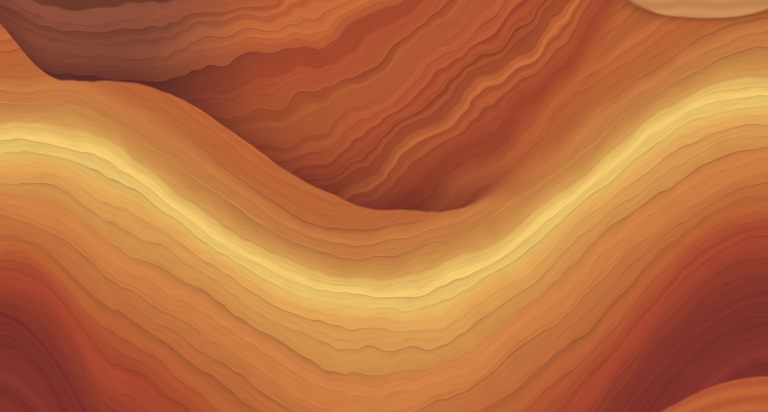
Give the GLSL for this background, as a Shadertoy shader.

```glsl
// Layered sandstone canyon: a valley of golden strata in front of a red wall.
// Smooth curves set the bedding; layered sines bend it, and bands of varying
// thickness and tone, each with a shadowed crease, form the single layers.

const float ASPECT = 1.87;        // stretch of x against y in the bedding
const float FRONT_LAYERS = 27.0;  // layers per canvas height
const float WALL_LAYERS = 19.0;
const float FINE_RATIO = 2.7;     // thin layers per main layer
const float CREASE = 0.36;        // darkness of the creases
const float RIM_SHADOW = 0.46;    // darkness of the wall behind the rim

const vec3 GOLD   = vec3(0.91, 0.75, 0.41);
const vec3 SAND   = vec3(0.85, 0.61, 0.32);
const vec3 OCHRE  = vec3(0.79, 0.49, 0.26);
const vec3 ORANGE = vec3(0.76, 0.41, 0.22);
const vec3 RED    = vec3(0.66, 0.28, 0.18);
const vec3 MAROON = vec3(0.51, 0.20, 0.17);
const vec3 BROWN  = vec3(0.49, 0.28, 0.21);
const vec3 TAN    = vec3(0.80, 0.55, 0.34);
const vec3 INK    = vec3(0.27, 0.09, 0.10);

float hash(float n) { return fract(sin(n * 127.1 + 3.7) * 4375.85); }

// Layered sines; the depth in each phase makes layers swell and pinch.
float wobble(float x, float depth) {
    float w = 0.50 * sin(x * 8.0 + depth * 13.0 + 1.0);
    w += 0.30 * sin(x * 19.0 - depth * 21.0 + 2.0 * sin(x * 5.0));
    w += 0.17 * sin(x * 41.0 + depth * 37.0 + 1.7 * sin(x * 11.0 + 2.0));
    return w + 0.07 * sin(x * 97.0 - depth * 61.0 + 2.0 * sin(x * 23.0));
}

// Bands along depth: x = tone from -0.5 to 0.5, y = crease strength.
vec2 strata(float x, float depth, float count) {
    float c = depth * count;
    c += 0.40 * sin(c * 0.7) + 0.25 * sin(c * 1.9 + 1.0);
    float id = floor(c), f = c - id;
    float aa = clamp(fwidth(c), 0.01, 0.5);
    float edge = smoothstep(0.0, aa, f);
    float tone = mix(hash(id - 1.0), hash(id), edge) - 0.5;
    float line = 0.7 * exp(-f * 11.0) + 0.3 * exp(-f * 3.5);
    float fade = 0.6 + 0.4 * sin(x * 6.0 + hash(id + 9.0) * 40.0);
    return vec2(tone, line * edge * fade);
}

// Brush grain that runs along the bedding.
float grain(float x, float depth) {
    float a = sin(depth * 310.0 + 4.0 * sin(x * 13.0) + x * 17.0);
    float b = sin(depth * 173.0 - 3.0 * sin(x * 21.0 + depth * 40.0));
    return a * b;
}

// Height of the golden layer and of the valley rim across the canvas.
float goldHeight(float u) {
    return 0.645 - 0.375 * smoothstep(0.05, 0.47, u) + 0.50 * smoothstep(0.50, 1.0, u);
}

float rimHeight(float u) {
    float left = 0.97 - 0.165 * smoothstep(-0.03, 0.085, u);
    float right = max(u - 0.57, 0.0);
    return left - 0.32 * smoothstep(0.14, 0.52, u) + 9.0 * right * right;
}

// Colour by depth below the golden layer.
vec3 frontColour(float t) {
    vec3 col = mix(ORANGE, OCHRE, smoothstep(-0.25, -0.13, t));
    col = mix(col, SAND, smoothstep(-0.14, -0.07, t));
    col = mix(col, GOLD, smoothstep(-0.075, -0.01, t));
    col = mix(col, SAND, smoothstep(0.02, 0.09, t));
    col = mix(col, OCHRE, smoothstep(0.08, 0.17, t));
    col = mix(col, ORANGE, smoothstep(0.17, 0.28, t));
    col = mix(col, RED, smoothstep(0.27, 0.37, t));
    return mix(col, MAROON, smoothstep(0.37, 0.54, t));
}

vec3 shadeLayers(vec3 col, vec2 main, vec2 fine, float brush) {
    col *= 1.0 + 0.13 * main.x + 0.08 * fine.x + 0.018 * brush;
    return mix(col, INK, CREASE * (main.y + 0.55 * fine.y));
}

vec3 frontRock(vec2 uv) {
    float x = uv.x * ASPECT, t = goldHeight(uv.x) - uv.y;
    float dip = 1.25 - 0.5 * smoothstep(0.0, 0.15, uv.x) + 0.35 * smoothstep(0.7, 1.0, uv.x);
    t *= mix(1.0, dip, smoothstep(0.0, 0.2, t));
    t += 0.016 * wobble(x, t);
    vec2 main = strata(x, t, FRONT_LAYERS);
    vec2 fine = strata(x + 3.0, t + 0.004 * wobble(x + 2.0, t), FRONT_LAYERS * FINE_RATIO);
    float calm = 0.45 + 0.55 * smoothstep(-0.02, 0.10, t);
    vec3 col = frontColour(t + 0.05 * main.x + 0.025 * fine.x);
    return shadeLayers(col, main, fine * calm, grain(x, t));
}

vec3 wallRock(vec2 uv, float rim) {
    float x = uv.x * ASPECT, bend = x - 0.35;
    float q = 0.55 * bend * bend - uv.y;
    q += 0.035 * wobble(x * 0.85 + uv.y * 0.5, q * 0.6);
    vec2 main = strata(x, q, WALL_LAYERS);
    vec2 fine = strata(x + 5.0, q + 0.006 * wobble(x + 1.0, q), WALL_LAYERS * FINE_RATIO);
    float blend = 0.56 + 0.28 * sin(q * 27.0) + 0.5 * main.x + 0.25 * fine.x;
    vec3 col = mix(RED, ORANGE, clamp(blend, 0.0, 1.0));
    float brown = 1.0 - smoothstep(0.20, 0.40, uv.x + 0.25 * (1.0 - uv.y) + 0.05 * main.x);
    col = mix(col, BROWN * (1.0 + 0.3 * main.x), brown * 0.9);
    col = shadeLayers(col, main, fine, grain(x, q));
    float shadow = exp(-max(uv.y - rim, 0.0) / 0.09) * (1.0 - smoothstep(0.57, 0.72, uv.x));
    return mix(col, INK, RIM_SHADOW * shadow);
}

void mainImage(out vec4 fragColor, in vec2 fragCoord) {
    vec2 uv = fragCoord / iResolution.xy;
    float x = uv.x * ASPECT, px = 1.5 / iResolution.y;
    float rim = rimHeight(uv.x) + 0.007 * wobble(x * 1.3, 0.2);
    vec3 front = frontRock(uv), wall = wallRock(uv, rim);

    // The rim is crisp on the left and melts into the wall on the right.
    float soft = px + 0.13 * smoothstep(0.60, 0.74, uv.x);
    vec3 col = mix(front, wall, smoothstep(-soft, soft, uv.y - rim));

    // Pale ledge in the upper right, with a shadow under it.
    float ledge = length((uv - vec2(0.915, 1.01)) / vec2(0.10, 0.055)) - 1.0;
    ledge = ledge * 0.055 + 0.004 * wobble(x, 0.5);
    col = mix(col, INK, 0.4 * exp(-max(ledge, 0.0) / 0.008));
    vec3 ledgeCol = TAN * (0.97 + 0.05 * sin(uv.y * 170.0 + 3.0 * wobble(x, 0.1)));
    col = mix(col, ledgeCol, 1.0 - smoothstep(-px, px, ledge));

    // Warm mound in the lower right.
    float mound = 0.085 - 4.3 * (uv.x - 1.0) * (uv.x - 1.0) + 0.005 * wobble(x, 0.8) - uv.y;
    vec3 moundCol = mix(ORANGE, RED, 0.35 + 0.25 * sin(mound * 150.0 + wobble(x, mound)));
    col = mix(col, moundCol, smoothstep(-px, px, mound));
    fragColor = vec4(col, 1.0);
}
```
